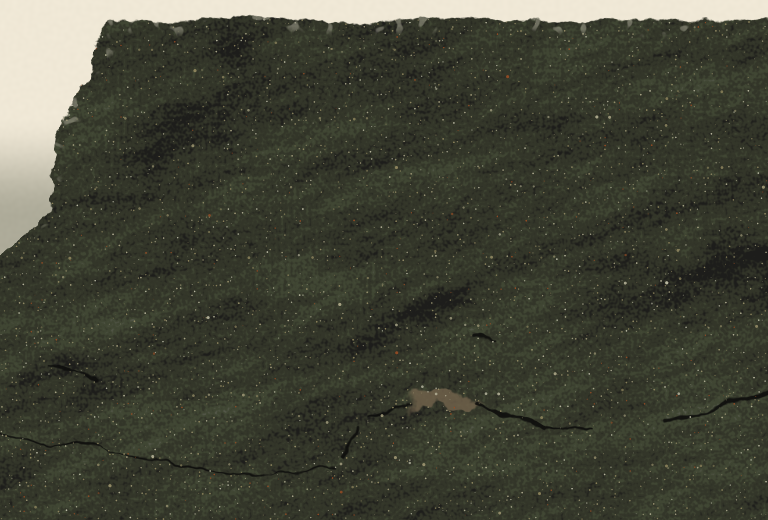
This texture is drawn by a WebGL 1 fragment shader. Its source:

```glsl
precision highp float;
uniform vec2 u_resolution;

const vec3 CREAM = vec3(0.94, 0.91, 0.84);
const vec3 SHADOW_GRAY = vec3(0.68, 0.67, 0.60);
const vec3 ROCK_DARK = vec3(0.115, 0.115, 0.105);
const vec3 ROCK_MID = vec3(0.20, 0.21, 0.16);
const vec3 ROCK_LIGHT = vec3(0.25, 0.275, 0.20);
const vec3 ROCK_PALE = vec3(0.35, 0.36, 0.31);
const vec3 CRACK_BLACK = vec3(0.05, 0.05, 0.045);
const vec3 TAN = vec3(0.45, 0.39, 0.30);
const vec3 RUST = vec3(0.60, 0.30, 0.14);

vec2 hash2(vec2 p) {
  p = vec2(dot(p, vec2(127.1, 311.7)), dot(p, vec2(269.5, 183.3)));
  return fract(sin(p) * 43758.5);
}

vec2 gradient(vec2 cell) {
  float a = 6.2832 * hash2(cell).x;
  return vec2(cos(a), sin(a));
}

float noise(vec2 p) {
  vec2 i = floor(p), f = fract(p);
  vec2 u = f * f * f * (f * (f * 6.0 - 15.0) + 10.0);
  vec2 e = vec2(1.0, 0.0);
  float low = mix(dot(gradient(i), f), dot(gradient(i + e), f - e), u.x);
  float high = mix(dot(gradient(i + e.yx), f - e.yx), dot(gradient(i + 1.0), f - 1.0), u.x);
  return 1.4 * mix(low, high, u.y);
}

float fbm(vec2 p) {
  float sum = 0.0, amp = 0.5;
  for (int i = 0; i < 5; i++) {
    sum += amp * noise(p);
    p = mat2(1.9, 0.3, -0.3, 1.9) * p + 7.3;
    amp *= 0.55;
  }
  return sum;
}

vec2 rotate(vec2 p, float a) {
  return vec2(cos(a) * p.x + sin(a) * p.y, cos(a) * p.y - sin(a) * p.x);
}

float blob(vec2 p, vec2 center, vec2 radii, float angle) {
  vec2 d = rotate(p - center, angle) / radii;
  return exp(-dot(d, d));
}

// Cleaved layers: noise stretched along the tilted bedding
float layers(vec2 p) {
  return fbm(rotate(p, 0.32) * vec2(3.5, 9.0));
}

// Coverage of a tapering fissure from a to b
float crack(vec2 p, vec2 a, vec2 b, float width, float soft) {
  vec2 ab = b - a;
  float t = clamp(dot(p - a, ab) / dot(ab, ab), 0.0, 1.0);
  float w = width * (0.75 + 0.9 * noise(p * 22.0));
  return 1.0 - smoothstep(w - soft, w + soft, length(p - a - ab * t));
}

// Signed distance inside the broken slab
float slab(vec2 p) {
  float left = 0.097 + 0.11 * smoothstep(0.68, 0.98, p.y) - 1.1 * max(0.0, 0.595 - p.y);
  float top = 0.962 + 0.012 * noise(vec2(p.x * 5.0, 2.0));
  float chips = 0.03 * fbm(p * 18.0);
  return min(p.x - left + chips, top - p.y + 0.5 * chips);
}

// Mineral flecks: rgb tint and coverage
vec4 flecks(vec2 p, float cells, float density, float pixel) {
  vec2 id = floor(p * cells);
  vec2 rnd = hash2(id + 31.0), kind = hash2(id + 77.0);
  float d = length(fract(p * cells) - 0.25 - 0.5 * rnd) / cells;
  float r = (0.10 + 0.13 * kind.y) / cells;
  float cover = 1.0 - smoothstep(r - 0.6 * pixel, r + 0.6 * pixel, d);
  vec3 tint = mix(vec3(0.56, 0.52, 0.36), vec3(0.80, 0.80, 0.72), rnd.y * rnd.y);
  tint = mix(tint, RUST, step(0.93, rnd.x));
  return vec4(tint, cover * step(kind.x, density) * (0.35 + 0.6 * kind.y));
}

void main() {
  vec2 p = gl_FragCoord.xy / u_resolution.y;
  float pixel = 1.0 / u_resolution.y;
  vec2 warp = vec2(fbm(p * 9.0), fbm(p * 9.0 + 40.0));
  vec2 w = p + 0.06 * warp;

  // Relief lit from above, plus broad tone and fine grain
  float height = layers(p);
  float slope = height - layers(p + vec2(-0.005, 0.011));
  float tone = 0.1 + 0.9 * height + 2.0 * slope + 0.5 * fbm(p * 3.0 + 11.0);
  tone += 0.75 * noise(p * 165.0) + 0.4 * noise(p * 80.0 + 9.0);

  // Shaded hollows and a brighter lower shelf
  tone -= 1.1 * blob(w, vec2(0.40, 0.76), vec2(0.17, 0.06), 0.25);
  tone -= 0.8 * blob(w, vec2(0.46, 0.89), vec2(0.05, 0.03), 0.0);
  tone -= 1.5 * blob(w, vec2(1.42, 0.50), vec2(0.17, 0.045), 0.1);
  tone -= 1.2 * blob(w, vec2(0.83, 0.42), vec2(0.10, 0.028), 0.45);
  tone -= 0.9 * blob(w, vec2(0.12, 0.30), vec2(0.08, 0.03), -0.4);
  tone += 0.4 * blob(w, vec2(1.30, 0.22), vec2(0.30, 0.16), 0.1);

  vec3 rock = mix(ROCK_DARK, ROCK_MID, smoothstep(-1.1, 0.0, tone));
  rock = mix(rock, ROCK_LIGHT, smoothstep(0.1, 0.9, tone));
  rock = mix(rock, ROCK_PALE, smoothstep(1.0, 2.0, tone));
  rock = mix(rock, TAN, 0.8 * smoothstep(0.3, 0.6, blob(w, vec2(0.86, 0.23), vec2(0.08, 0.015), 0.1)));

  // Fissures
  vec2 c = p + 0.022 * warp;
  float split = crack(c, vec2(0.0, 0.163), vec2(0.19, 0.138), 0.0025, pixel);
  split = max(split, crack(c, vec2(0.19, 0.138), vec2(0.41, 0.092), 0.002, pixel));
  split = max(split, crack(c, vec2(0.41, 0.092), vec2(0.64, 0.096), 0.002, pixel));
  split = max(split, crack(c, vec2(0.66, 0.12), vec2(0.69, 0.18), 0.003, pixel));
  split = max(split, crack(c, vec2(0.71, 0.20), vec2(0.79, 0.222), 0.002, pixel));
  split = max(split, crack(c, vec2(0.92, 0.228), vec2(1.04, 0.173), 0.0045, pixel));
  split = max(split, crack(c, vec2(1.04, 0.173), vec2(1.13, 0.172), 0.003, pixel));
  split = max(split, crack(c, vec2(1.27, 0.183), vec2(1.49, 0.25), 0.0045, pixel));
  split = max(split, crack(c, vec2(0.10, 0.29), vec2(0.19, 0.27), 0.005, pixel));
  split = max(split, crack(c, vec2(0.91, 0.352), vec2(0.95, 0.35), 0.004, pixel));
  rock = mix(rock, CRACK_BLACK, 0.9 * split);

  // Scattered flecks and pale chips along the rim
  vec4 fine = flecks(p, 145.0, 0.13, pixel);
  vec4 coarse = flecks(p + 3.7, 75.0, 0.035, pixel);
  rock = mix(rock, fine.rgb, fine.a);
  rock = mix(rock, coarse.rgb, coarse.a);
  float inside = slab(p);
  float rim = (1.0 - smoothstep(0.01, 0.035, inside)) * smoothstep(0.35, 0.6, noise(p * 45.0) + 0.3 * noise(p * 8.0));
  rock = mix(rock, SHADOW_GRAY, 0.5 * rim);

  // Paper backdrop, shaded low on the left
  vec3 paper = mix(SHADOW_GRAY, CREAM, smoothstep(0.58, 0.78, p.y));
  paper += 0.008 * noise(p * 90.0);
  gl_FragColor = vec4(mix(paper, rock, smoothstep(-pixel, pixel, inside)), 1.0);
}
```
